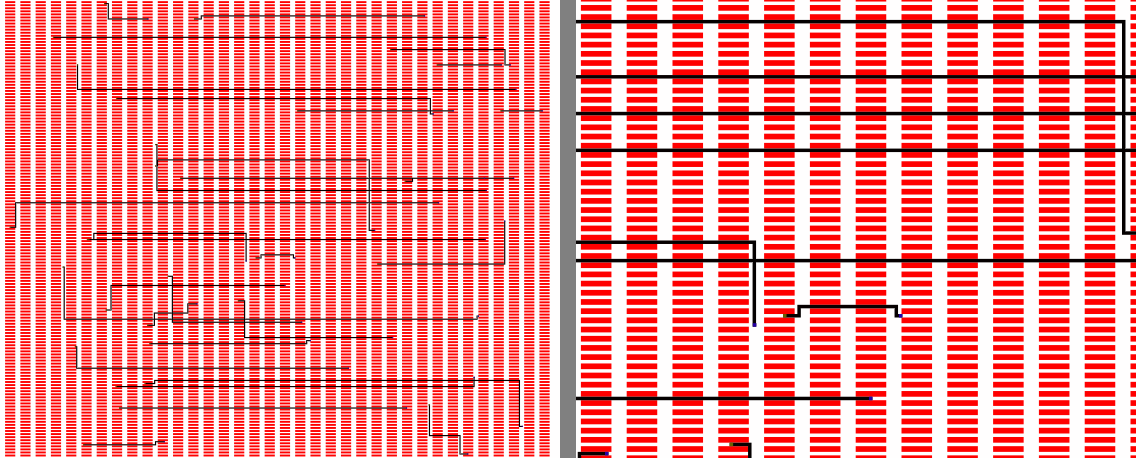
Left: the whole. Right: its middle third, enlarged.
Write a Shadertoy shader that draws this pattern.

```glsl
// A dense array of red bars, 36 columns by 149 rows, on white, with thin black
// wires routed through the gaps between bars. Bars and wires are box-filtered
// analytically in cell units; the wires are placed by a seeded loop.

#define GRID vec2(36.0, 149.0)      // columns and rows of bars
#define SPAN vec2(36.68, 149.5)     // cells across the whole canvas
#define MARGIN vec2(0.167, 0.19)    // empty border at left and top, in cells
#define BAR_SIZE vec2(0.667, 0.62)  // bar size as a fraction of its cell
#define WIRE_HALF vec2(0.038, 0.19) // half the wire width, in cells
#define WIRE_COUNT 30
#define SEED 17.0
#define PAPER vec3(1.0, 0.995, 0.995)
#define BAR_RED vec3(1.0, 0.0, 0.0)
#define WIRE_BLACK vec3(0.02, 0.0, 0.0)
#define LEFT_PIN vec3(0.42, 0.38, 0.0)
#define RIGHT_PIN vec3(0.15, 0.0, 0.65)

vec4 hash4(float n) {
    vec4 q = fract(n * vec4(0.1031, 0.1030, 0.0973, 0.1099));
    q += dot(q, q.wzxy + 33.33);
    return fract((q.xxyz + q.yzzw) * q.zywx);
}

// Running integral of a unit-period bar profile, limited to the grid.
vec2 barIntegral(vec2 p) {
    p = clamp(p, vec2(0.0), GRID);
    vec2 gap = 0.5 * (1.0 - BAR_SIZE);
    return floor(p) * BAR_SIZE + clamp(fract(p) - gap, vec2(0.0), BAR_SIZE);
}

float barCoverage(vec2 p, vec2 pixel) {
    vec2 c = (barIntegral(p + 0.5 * pixel) - barIntegral(p - 0.5 * pixel)) / pixel;
    return c.x * c.y;
}

// Pixel coverage of an axis-aligned stroke from a to b.
float strokeCoverage(vec2 p, vec2 pixel, vec2 a, vec2 b) {
    vec2 low = max(min(a, b) - WIRE_HALF, p - 0.5 * pixel);
    vec2 high = min(max(a, b) + WIRE_HALF, p + 0.5 * pixel);
    vec2 c = max(high - low, 0.0) / pixel;
    return c.x * c.y;
}

// Returns wire ink, left pin tint and right pin tint.
vec3 wires(vec2 p, vec2 pixel) {
    vec3 cover = vec3(0.0);
    for (int i = 0; i < WIRE_COUNT; i++) {
        float id = float(i);
        vec4 r = hash4(id + SEED);

        // Horizontal run in a channel between two rows
        float slot = (id + 2.5 * r.z - 0.75) / float(WIRE_COUNT);
        float row = clamp(floor(slot * GRID.y), 1.0, GRID.y - 1.0);
        float runLength = mix(2.0, 30.0, pow(r.x, 1.3));
        float start = 1.0 + r.y * (GRID.x - 1.0 - runLength);
        vec2 ends = vec2(start, start + runLength);

        for (int e = 0; e < 2; e++) {
            float side = float(2 * e - 1);
            vec4 h = hash4(2.0 * id + float(e) + SEED + 101.0);
            bool hasRiser = h.x < 0.5;
            float x = floor(ends[e]) + (hasRiser ? 0.3 * (h.y - 0.5) : 0.3 + 0.4 * h.y);
            ends[e] = x;
            vec2 pin = vec2(x, row);

            // Riser in a column gap, then a short foot to the pin
            if (hasRiser) {
                float rise = 1.0 + floor(24.0 * h.z * h.z * h.z);
                float direction = fract(h.w * 7.0) < 0.5 ? -1.0 : 1.0;
                vec2 corner = vec2(x, clamp(row + direction * rise, 1.0, GRID.y - 1.0));
                pin = corner + vec2(side * 0.7 * h.w * h.w, 0.0);
                cover.x = max(cover.x, strokeCoverage(p, pixel, vec2(x, row), corner));
                cover.x = max(cover.x, strokeCoverage(p, pixel, corner, pin));
            }
            cover[e + 1] = max(cover[e + 1], strokeCoverage(p, pixel, pin, pin));
        }
        cover.x = max(cover.x, strokeCoverage(p, pixel, vec2(ends.x, row), vec2(ends.y, row)));
    }
    return cover;
}

void mainImage(out vec4 fragColor, in vec2 fragCoord) {
    vec2 uv = fragCoord / iResolution.xy;
    vec2 cell = vec2(uv.x, 1.0 - uv.y) * SPAN - MARGIN; // rows count downward
    vec2 pixel = SPAN / iResolution.xy;

    vec3 color = mix(PAPER, BAR_RED, barCoverage(cell, pixel));
    vec3 wire = wires(cell, pixel);
    color = mix(color, WIRE_BLACK, wire.x);
    color = mix(color, LEFT_PIN, wire.y);
    color = mix(color, RIGHT_PIN, wire.z);
    fragColor = vec4(color, 1.0);
}
```
